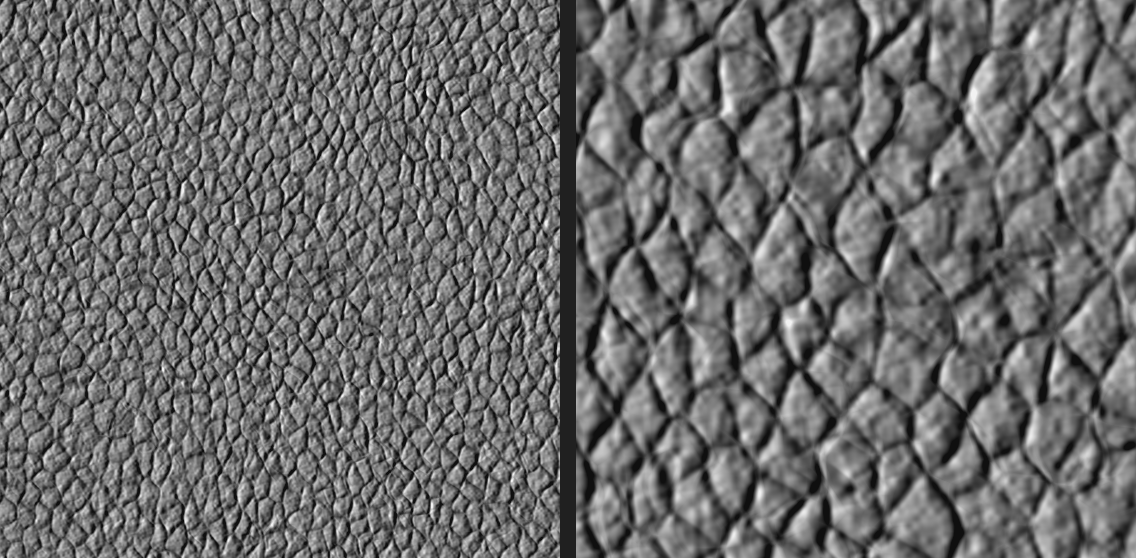
Left: the whole. Right: its middle third, enlarged.
Write a Shadertoy shader that draws this texture.

```glsl
// Grey embossed leather: upright lozenge pebbles with creases lit from the left.
#define CELLS vec2(28.0, 18.5)
#define WRINKLES vec2(45.0, 31.0)
#define JITTER 0.72
#define CREASE_SHARPNESS 4.6
#define WRINKLE_DEPTH 0.42
#define GRAIN_SCALE 118.0
#define GRAIN_DEPTH 0.72
#define LIGHT_DIR vec2(0.96, -0.28)
#define RELIEF_STEP 0.0021
#define RELIEF_GAIN 0.53
#define BASE_GREY 0.53
#define CREASE_SHADE 0.19

const float ROW_HEIGHT = 0.62;    // staggered rows this close give lozenges
const float CREASE_ROUNDING = 0.07;

float hash(vec2 p) {
    vec3 q = fract(vec3(p.xyx) * 0.1031);
    q += dot(q, q.yzx + 33.33);
    return fract((q.x + q.y) * q.z);
}

vec2 hash2(vec2 p) {
    return vec2(hash(p), hash(p + vec2(71.0, 139.0)));
}

float noise(vec2 p) {
    vec2 i = floor(p), f = fract(p);
    f = f * f * (3.0 - 2.0 * f);
    float low = mix(hash(i), hash(i + vec2(1, 0)), f.x);
    float high = mix(hash(i + vec2(0, 1)), hash(i + vec2(1, 1)), f.x);
    return mix(low, high, f.y);
}

vec2 noise2(vec2 p) {
    return vec2(noise(p), noise(p + vec2(37.0, 91.0))) - 0.5;
}

// Gap between the two nearest cell centres; zero along the creases.
float cellGap(vec2 p) {
    float nearest = 9.0, second = 9.0;
    float homeRow = floor(p.y / ROW_HEIGHT);
    for (int y = -2; y <= 2; y++) {
        float row = homeRow + float(y);
        float stagger = 0.5 * mod(row, 2.0);
        float column = floor(p.x - stagger);
        for (int x = -1; x <= 1; x++) {
            vec2 id = vec2(column + float(x), row);
            vec2 centre = id + 0.5 + JITTER * (hash2(id + 50.0) - 0.5);
            centre = vec2(centre.x + stagger, centre.y * ROW_HEIGHT);
            float d = length(p - centre);
            second = min(second, max(nearest, d));
            nearest = min(nearest, d);
        }
    }
    return second - nearest;
}

// Groove profile with a rounded bottom.
float groove(float gap) {
    float rounded = sqrt(gap * gap + CREASE_ROUNDING * CREASE_ROUNDING);
    return exp(-CREASE_SHARPNESS * (rounded - CREASE_ROUNDING));
}

// Wandering grain direction and ragged cell walls.
vec2 bend(vec2 p) {
    return p + 0.05 * noise2(p * 3.7 + 5.0) + 0.010 * noise2(p * 43.0);
}

float creaseAt(vec2 p) {
    float depth = 0.75 + 0.6 * noise(p * 27.0 + 20.0);
    return depth * groove(cellGap(bend(p) * CELLS));
}

float wrinkleAt(vec2 p) {
    float presence = smoothstep(0.2, 0.8, noise(p * 31.0 + 60.0));
    return presence * groove(cellGap(bend(p) * WRINKLES + 13.0));
}

float grainAt(vec2 p) {
    vec2 q = p * GRAIN_SCALE;
    return noise(q) + 0.45 * noise(q * 1.9 + 9.0);
}

float heightAt(vec2 p) {
    return GRAIN_DEPTH * grainAt(p) - creaseAt(p) - WRINKLE_DEPTH * wrinkleAt(p);
}

void mainImage(out vec4 fragColor, in vec2 fragCoord) {
    vec2 p = fragCoord / iResolution.y;

    // Directional relief: slopes facing the light brighten, the others darken.
    vec2 offset = RELIEF_STEP * LIGHT_DIR;
    float slope = heightAt(p + offset) - heightAt(p - offset);

    float grey = BASE_GREY + RELIEF_GAIN * slope - CREASE_SHADE * creaseAt(p);
    fragColor = vec4(vec3(clamp(grey, 0.06, 0.95)), 1.0);
}
```
